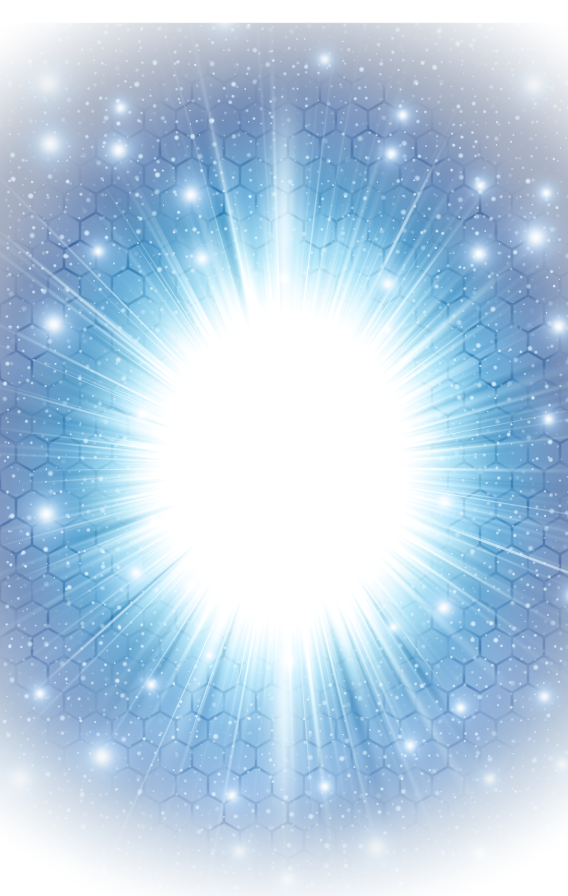
Write a WebGL 2 fragment shader that draws this background.

```glsl
#version 300 es
precision highp float;
// A radiant white burst on a blue field of hexagons, fading to a pale vignette.
// Radial colour ramps, hashed angular wedges for the rays, a hexagon distance
// function, and jittered grids for the dust and glowing orbs.
uniform vec2 u_resolution;
out vec4 fragColor;

const float TAU = 6.2831853;

float hash(vec2 p) {
  p = fract(p * vec2(0.1031, 0.1137));
  p += dot(p, p.yx + 33.33);
  return fract((p.x + p.y) * p.x * 97.3);
}

// Distance to the nearest edge of a unit hexagon grid with upright sides
float hexEdge(vec2 p) {
  vec2 s = vec2(1.0, 1.7320508);
  vec2 a = mod(p, s) - 0.5 * s;
  vec2 b = mod(p - 0.5 * s, s) - 0.5 * s;
  vec2 g = abs(dot(a, a) < dot(b, b) ? a : b);
  return 0.5 - max(g.x, dot(g, 0.5 * s));
}

// One ring of wedges, each with its own strength, width and reach
float rays(float angle, float radius, float count, float seed, float longest) {
  float t = (angle / TAU + 0.5) * count;
  float id = mod(floor(t), count);
  float strength = hash(vec2(id + 3.0, seed));
  float reach = mix(0.25, longest, hash(vec2(id + 41.0, seed + 7.0)));
  float width = mix(0.15, 0.48, hash(vec2(id + 83.0, seed + 13.0)));
  float wedge = 1.0 - smoothstep(0.0, width, abs(fract(t) - 0.5));
  return wedge * strength * strength * (1.0 - smoothstep(0.14, reach, radius));
}

// Small specks, one per cell, kept inside their cell
float dust(vec2 p, float scale, float seed) {
  vec2 g = p * scale;
  vec2 id = floor(g) + seed;
  vec2 jitter = 0.25 + 0.5 * vec2(hash(id), hash(id + 57.0));
  float size = mix(0.06, 0.14, hash(id + 19.0));
  float d = length(fract(g) - jitter);
  return (1.0 - smoothstep(size * 0.4, size * 1.5, d)) * hash(id + 71.0);
}

// Bright orbs with soft halos: x is the core, y is the halo
vec2 orbs(vec2 p) {
  vec2 cell = floor(p * 10.5);
  vec2 light = vec2(0.0);
  for (int j = -1; j <= 1; j++) {
    for (int i = -1; i <= 1; i++) {
      vec2 id = cell + vec2(i, j) + 20.0;
      vec2 jitter = 0.15 + 0.7 * vec2(hash(id + 5.0), hash(id + 31.0));
      float d = length(p - (id - 20.0 + jitter) / 10.5);
      float size = mix(0.75, 1.6, pow(hash(id + 63.0), 3.0));
      float shown = step(0.15, hash(id + 90.0));
      light += shown * vec2(exp(-pow(d / (0.0075 * size), 2.0)),
                            exp(-pow(d / (0.018 * size), 2.0)));
    }
  }
  return light;
}

void main() {
  vec2 p = gl_FragCoord.xy / u_resolution.y;
  float aspect = u_resolution.x / u_resolution.y;
  vec2 q = p - vec2(0.5 * aspect, 0.479);
  float r = length(q * vec2(1.25, 1.0));
  float angle = atan(q.y, q.x);

  // Field: cyan near the burst, then blue, then slate
  vec3 color = mix(vec3(0.58, 0.86, 0.96), vec3(0.4, 0.67, 0.84),
                   smoothstep(0.2, 0.32, r));
  color = mix(color, vec3(0.46, 0.57, 0.74), smoothstep(0.29, 0.41, r));
  color = mix(color, vec3(0.64, 0.68, 0.76), smoothstep(0.38, 0.48, r));
  color = mix(color, vec3(0.66, 0.8, 0.94), 0.65 * smoothstep(-0.08, -0.38, q.y));

  // Cloudy shading and broken hexagon outlines
  float patches = 0.5 + 0.5 * sin(p.x * 23.0 + sin(p.y * 17.0) * 2.0) * sin(p.y * 19.0);
  float breaks = 0.5 + 0.5 * sin(p.x * 89.0 + 2.0 * sin(p.y * 61.0)) * sin(p.y * 97.0);
  float fieldFade = 1.0 - smoothstep(0.37, 0.48, r);
  float line = 1.0 - smoothstep(0.015, 0.065, hexEdge(p * 28.0));
  color += (patches - 0.5) * 0.06 * fieldFade;
  color -= line * mix(0.03, 0.26, patches * breaks) * vec3(1.0, 0.85, 0.65) * fieldFade;

  // Dark and bright rays, the thinnest ones longest
  float shade = rays(angle, r, 47.0, 2.0, 0.48) + rays(angle, r, 83.0, 9.0, 0.5);
  color -= 0.27 * shade * vec3(1.0, 0.75, 0.55);
  float shine = rays(angle, r, 61.0, 15.0, 0.45) + rays(angle, r, 113.0, 24.0, 0.55)
              + rays(angle, r, 210.0, 38.0, 0.65);
  color = mix(color, vec3(0.9, 0.98, 1.0), min(0.75 * shine, 0.9));
  float streak = rays(angle, r, 150.0, 52.0, 0.8);
  color = mix(color, vec3(0.92, 0.97, 1.0), 0.65 * smoothstep(0.3, 0.7, streak));

  // Upright beam with a bright heart
  float beam = 0.6 * exp(-pow(q.x / 0.023, 2.0)) + 0.4 * exp(-pow(q.x / 0.011, 2.0));
  beam *= smoothstep(0.47, 0.24, abs(q.y));
  color = mix(color, vec3(0.93, 0.98, 1.0), 0.95 * beam);

  // Dust and orbs
  float specks = dust(p, 48.0, 11.0) + 0.9 * dust(p + 0.37, 75.0, 140.0);
  color = mix(color, vec3(0.88, 0.95, 1.0), min(0.9 * specks, 1.0));
  vec2 light = min(orbs(p), 1.0);
  color = mix(color, max(color, vec3(0.74, 0.88, 1.0)), 0.7 * light.y);
  color = mix(color, vec3(1.0), 0.95 * light.x);

  // Burst core with a ragged cyan rim, drawn over everything inside it
  float rim = r - 0.035 * shine + 0.015 * shade;
  color = mix(color, max(color, vec3(0.82, 0.96, 1.0)), 0.8 * smoothstep(0.31, 0.18, rim));
  color = mix(color, vec3(1.0), smoothstep(0.245, 0.165, rim));

  // Round vignette to white, and a clean strip along the top
  float edge = length(p - vec2(0.5 * aspect, 0.515));
  color = mix(color, vec3(0.83, 0.85, 0.87), 0.5 * smoothstep(0.38, 0.48, edge));
  color = mix(color, vec3(1.0), smoothstep(0.415, 0.56, edge));
  color = mix(color, vec3(1.0), smoothstep(0.9735, 0.9755, p.y));
  fragColor = vec4(clamp(color, 0.0, 1.0), 1.0);
}
```
